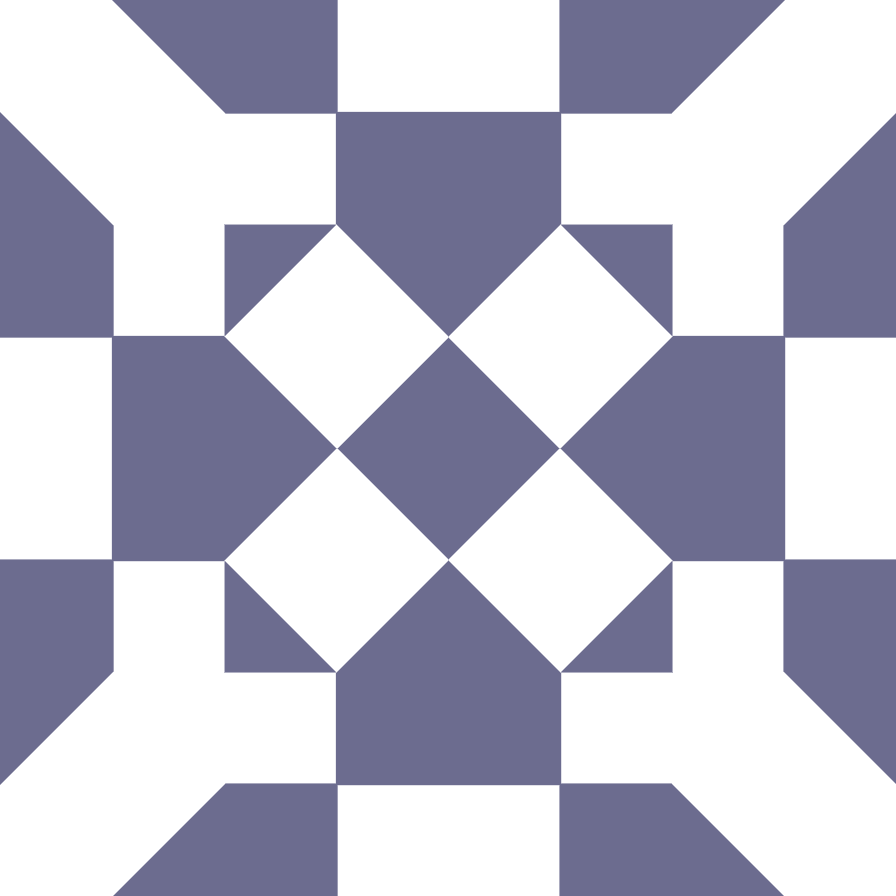
A Shadertoy shader for this pattern:

```glsl
const vec3 PAPER = vec3(1.0);
const vec3 SLATE = vec3(0.424, 0.424, 0.561);
const vec2 CENTER = vec2(0.5006, 0.4994);
const float CELLS = 8.0;      // grid cells across the canvas
const float OVERLAP = 0.006;  // arms grow slightly past the grid
const float GAP = 0.01;       // diamond and border pull back slightly
const float DIAGONAL = 0.70710678;

float intersect3(float a, float b, float c) {
    return max(a, max(b, c));
}

// Signed distance to the quilt; q is folded so that q.x >= q.y >= 0
float quiltDistance(vec2 q) {
    float sum = q.x + q.y;
    float slope = (1.0 - q.x + q.y) * DIAGONAL;

    float diamond = (sum - 1.0 + GAP) * DIAGONAL;
    float arm = intersect3(q.x - 3.0 - OVERLAP, q.y - 1.0 - OVERLAP, slope);
    float corner = max(q.x - 2.0, (3.0 - sum) * DIAGONAL);
    float border = intersect3(3.0 - GAP - q.x, 1.0 - GAP - q.y, slope);

    return min(min(diamond, arm), min(corner, border));
}

void mainImage(out vec4 fragColor, in vec2 fragCoord) {
    // Fold the canvas into one eighth
    vec2 cell = abs(fragCoord / iResolution.xy - CENTER) * CELLS;
    vec2 folded = vec2(max(cell.x, cell.y), min(cell.x, cell.y));

    // Blend over one pixel at each edge
    float pixel = CELLS / min(iResolution.x, iResolution.y);
    float ink = clamp(0.5 - quiltDistance(folded) / pixel, 0.0, 1.0);
    fragColor = vec4(mix(PAPER, SLATE, ink), 1.0);
}
```
